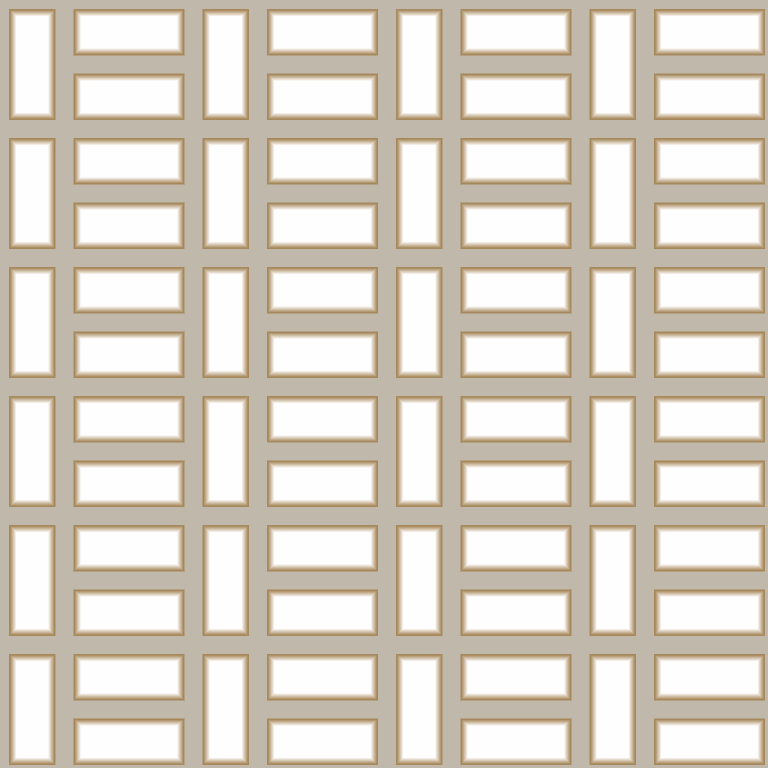
A Shadertoy shader for this pattern:

```glsl
// Basket of bevelled tiles on flat grout: each 3 x 2 module holds one upright
// tile and two stacked flat ones. A box distance drives the gold-to-white
// mitred bevel, and layered sines shift the gold slightly from tile to tile.

#define UNITS_ACROSS 11.907               // canvas size in tile units
#define MODULE vec2(3.0, 2.0)             // size of one repeat
#define TILE_HALF vec2(0.36, 0.86)        // half size of an upright tile
#define RIM_WIDTH 0.015                   // solid gold outline
#define BEVEL_WIDTH 0.10                  // fade from gold to white
#define TINT_AMOUNT 0.015                 // gold variation between sides
#define GROUT_COLOR vec3(0.75, 0.72, 0.67)
#define GOLD_COLOR vec3(0.65, 0.53, 0.35)
#define FACE_COLOR vec3(1.0, 0.995, 0.995)

// Signed distance to a box, positive inside, with mitred inner contours.
float insideBox(vec2 p, vec2 halfSize) {
    vec2 d = halfSize - abs(p);
    return min(d.x, d.y);
}

// Smooth variation in -1..1 from a position.
float layeredSines(vec2 p) {
    return 0.6 * sin(dot(p, vec2(2.3, 3.7))) + 0.4 * sin(dot(p, vec2(-5.1, 4.3)));
}

void mainImage(out vec4 fragColor, in vec2 fragCoord) {
    // Tile units, measured from the top left corner.
    float pixel = UNITS_ACROSS / iResolution.y;
    vec2 p = vec2(fragCoord.x, iResolution.y - fragCoord.y) * pixel;

    // Select the upright tile or one of the two flat tiles.
    vec2 cell = mod(p, MODULE);
    bool upright = cell.x < 1.0;
    vec2 center = upright ? vec2(0.5, 1.0) : vec2(2.0, floor(cell.y) + 0.5);
    vec2 halfSize = upright ? TILE_HALF : TILE_HALF.yx;
    vec2 local = cell - center;
    float depth = insideBox(local, halfSize);

    // Each of the four sides gets its own slight shift of hue.
    vec2 gap = halfSize - abs(local);
    vec2 side = gap.x < gap.y ? vec2(sign(local.x), 0.0) : vec2(0.0, sign(local.y));
    float tint = TINT_AMOUNT * layeredSines(p - local + side * halfSize);
    vec3 gold = GOLD_COLOR + tint * vec3(0.3, -0.6, -1.0);

    // Bevel ramp, then antialiased tile edge over the grout.
    float ramp = clamp((depth - RIM_WIDTH) / BEVEL_WIDTH, 0.0, 1.0);
    vec3 tile = mix(gold, FACE_COLOR, ramp);
    float coverage = clamp(depth / pixel + 0.5, 0.0, 1.0);
    fragColor = vec4(mix(GROUT_COLOR, tile, coverage), 1.0);
}
```
